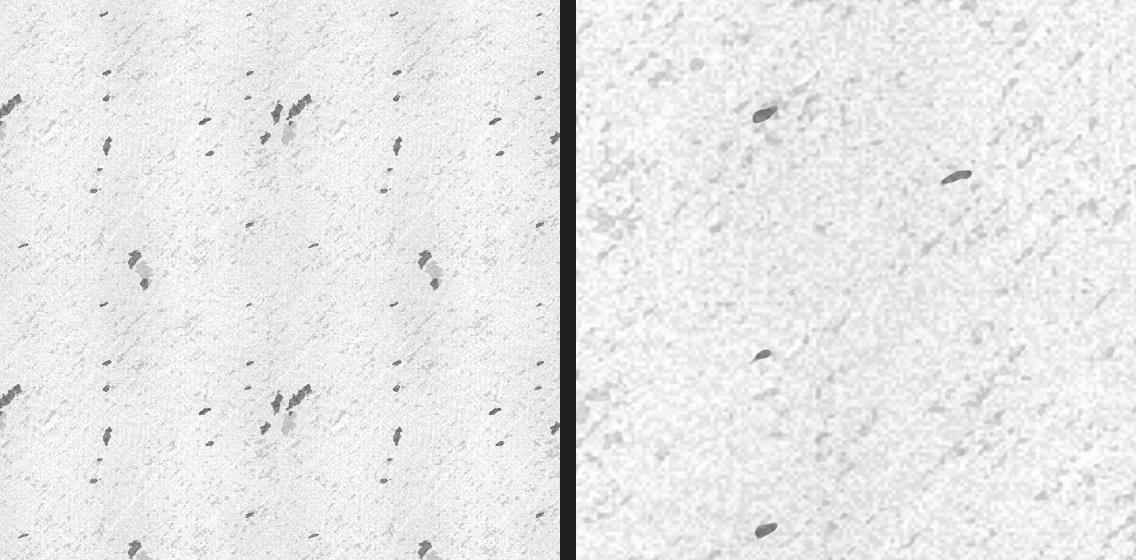
Left, the full canvas; right, a detail of the centre.
Reproduce this texture procedurally as a Shadertoy shader.

```glsl
// Pale weathered plaster: a seamless tile of fine grain, slanted pits and dark
// chipped stains, repeated just under twice each way. All noise wraps on the
// tile, and soft light bands run down it. Tile y points downward.

#define REPEATS 1.93      // tiles across and down
#define BASE 0.927        // mean plaster brightness
#define GRAIN_CELLS 230.0 // grains along one tile
#define GRAIN_AMOUNT 0.135
#define BAND_AMOUNT 0.012 // strength of the vertical bands
#define PIT_DEPTH 0.13
#define DARK_STAIN 0.47
#define LIGHT_STAIN 0.75
#define LOOSE_CHIPS 6

const float TAU = 6.28319;

float hash(vec2 p) {
    return fract(sin(dot(p, vec2(127.1, 311.7))) * 43758.55);
}

// Value noise over the unit tile, with a whole number of cells each way
float noise(vec2 t, vec2 cells) {
    vec2 p = t * cells;
    vec2 i = floor(p);
    vec2 f = p - i;
    f = f * f * (3.0 - 2.0 * f);
    vec2 a = mod(i, cells);
    vec2 b = mod(i + 1.0, cells);
    return mix(mix(hash(a), hash(vec2(b.x, a.y)), f.x),
               mix(hash(vec2(a.x, b.y)), hash(b), f.x), f.y);
}

float fbm(vec2 t, float cells) {
    float sum = 0.0;
    float weight = 0.5;
    for (int i = 0; i < 4; i++) {
        sum += weight * noise(t, vec2(cells));
        cells *= 2.0;
        weight *= 0.5;
    }
    return sum / 0.9375;
}

// Ragged leaning ellipse, wrapped around the tile edges
float stain(vec2 t, vec2 center, vec2 size, float lean, float ragged) {
    vec2 d = t - center;
    d -= round(d);
    d.x += lean * d.y;
    float r = length(d / size) + 1.5 * (ragged - 0.5);
    return 1.0 - smoothstep(0.75, 1.05, r);
}

// Small chip with a slanted outline, sized by its seed
float chip(vec2 t, vec2 center, float seed, float ragged) {
    vec2 size = vec2(0.013, 0.009) * (0.85 + 0.5 * hash(vec2(seed, 5.0)));
    return stain(t, center, size, 0.9, ragged);
}

void mainImage(out vec4 fragColor, in vec2 fragCoord) {
    vec2 uv = fragCoord / iResolution.xy;
    vec2 t = fract(vec2(uv.x, 1.0 - uv.y) * REPEATS);
    vec2 slanted = vec2(t.x + t.y, t.y);

    // Plaster: vertical bands and cloudy mottling
    float rough = fbm(t, 9.0);
    float shade = BASE - BAND_AMOUNT * cos(2.0 * TAU * (t.x - 0.44));
    shade -= 0.05 * (fbm(t + 0.37, 5.0) - 0.5);

    // Pits gather in rough areas and lean up to the right
    float streak = noise(slanted, vec2(85.0, 42.0));
    float fine = noise(t, vec2(140.0));
    float pitting = 0.5 * (streak + fine) + 0.4 * (rough - 0.5);
    shade -= PIT_DEPTH * smoothstep(0.62, 0.84, pitting);

    // Thin pale scratches along the same slant
    float scratch = noise(slanted, vec2(64.0, 11.0));
    shade += 0.035 * smoothstep(0.78, 0.95, scratch);

    // Large stains: pale smears first, then dark flakes
    float ragged = 0.6 * noise(t, vec2(95.0)) + 0.4 * streak;
    float pale = stain(t, vec2(0.998, 0.457), vec2(0.022, 0.042), 0.2, ragged);
    pale = max(pale, stain(t, vec2(0.497, 0.938), vec2(0.023, 0.048), -0.3, ragged));
    float dark = stain(t, vec2(0.032, 0.372), vec2(0.026, 0.042), 0.6, ragged);
    dark = max(dark, stain(t, vec2(0.957, 0.384), vec2(0.017, 0.042), 0.2, ragged));
    dark = max(dark, stain(t, vec2(0.464, 0.889), vec2(0.022, 0.032), 0.4, ragged));
    dark = max(dark, stain(t, vec2(0.497, 0.980), vec2(0.013, 0.023), 0.1, ragged));
    dark = max(dark, stain(t, vec2(0.370, 0.500), vec2(0.011, 0.038), 0.2, ragged));
    dark = max(dark, stain(t, vec2(0.915, 0.478), vec2(0.014, 0.025), 0.5, ragged));

    // Chips in two columns of three, half a tile apart
    for (int i = 0; i < 6; i++) {
        float row = float(i / 2);
        float column = float(i % 2);
        float seed = float(i) + 1.0;
        vec2 center = vec2(0.35 + 0.48 * column + 0.03 * hash(vec2(seed, 2.0)),
                           0.05 + 0.26 * row - 0.058 * row * row);
        dark = max(dark, chip(t, center, seed, ragged));
    }

    // Loose chips in the lower part of the tile
    for (int i = 0; i < LOOSE_CHIPS; i++) {
        float seed = float(i) + 11.0;
        vec2 center = vec2(hash(vec2(seed, 3.0)), 0.4 + 0.45 * hash(vec2(seed, 7.0)));
        dark = max(dark, chip(t, center, seed, ragged));
    }
    shade = mix(shade, LIGHT_STAIN, 0.85 * pale);
    shade = mix(shade, DARK_STAIN + 0.2 * (fine - 0.5), 0.92 * dark);

    // Fine grain over everything
    shade += GRAIN_AMOUNT * (noise(t, vec2(GRAIN_CELLS)) - 0.5);
    fragColor = vec4(vec3(clamp(shade, 0.0, 0.99)), 1.0);
}
```
